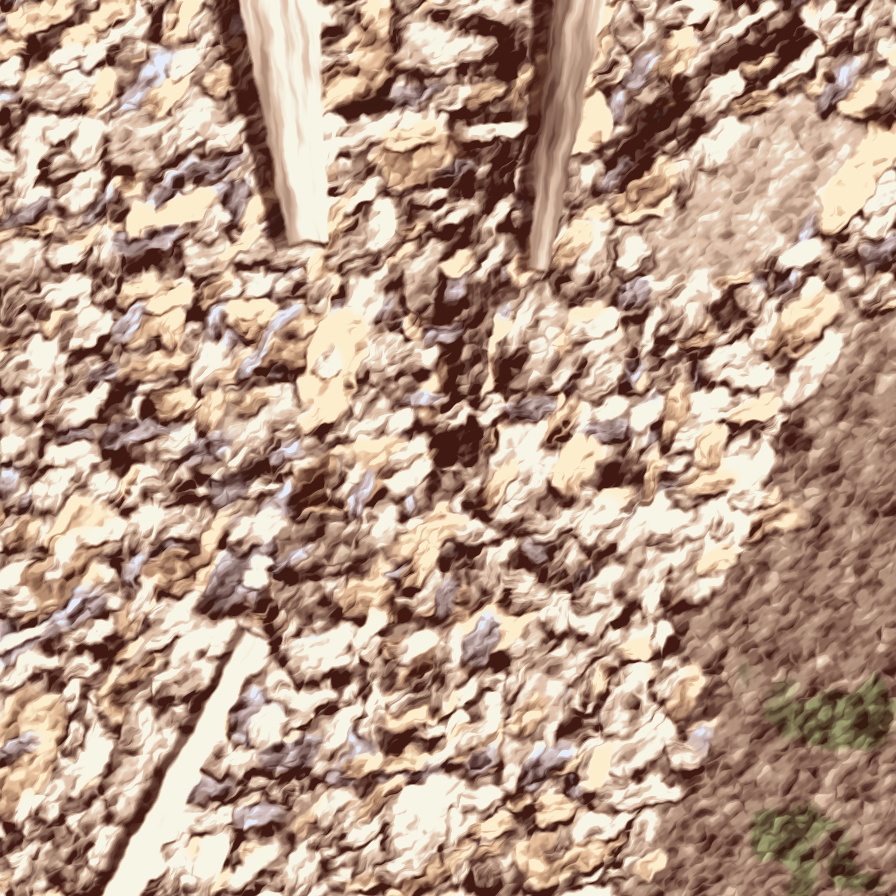
Reproduce this texture procedurally as a three.js fragment shader.

```glsl
// Sunlit forest floor: wood chips and stones with hard shadows, sticks and a bank of bare soil.
varying vec2 vUv;

#define GRAIN_ANGLE 0.72
#define EDGE 0.0032
#define SHADOW 0.72
#define SHADOW_SHIFT vec2(-0.06, -0.12)
#define ROUGHNESS 0.0055
#define FIBRE 0.2
#define CRUMB 0.5
#define STREAK 0.13
#define CONTRAST 1.25
#define EXPOSURE 0.07

const vec3 UMBER = vec3(0.25, 0.10, 0.07);
const vec3 BARK = vec3(0.38, 0.24, 0.20);
const vec3 EARTH = vec3(0.54, 0.40, 0.34);
const vec3 CLAY = vec3(0.70, 0.57, 0.49);
const vec3 SAND = vec3(0.88, 0.76, 0.67);
const vec3 CREAM = vec3(0.97, 0.96, 0.90);
const vec3 SLATE_TINT = vec3(0.93, 0.97, 1.09);
const vec3 RUST_TINT = vec3(1.02, 0.97, 0.89);
const vec3 MOSS_TINT = vec3(0.86, 1.05, 0.86);

float hash(vec2 p) {
  vec3 q = fract(vec3(p.xyx) * 0.1031);
  q += dot(q, q.yzx + 33.33);
  return fract((q.x + q.y) * q.z);
}

vec2 hash2(vec2 p) { return vec2(hash(p), hash(p + 57.3)); }

vec2 turn(vec2 p, float a) {
  float c = cos(a), s = sin(a);
  return mat2(c, s, -s, c) * p;
}

// Layered sines, roughly -1 to 1
float waves(vec2 p) {
  float sum = 0.0, amp = 0.5;
  for (int k = 0; k < 4; k++) {
    p = mat2(0.8, 0.6, -0.6, 0.8) * p * 1.8 + 2.3;
    sum += amp * sin(p.x + 1.3 * sin(p.y * 0.9));
    amp *= 0.65;
  }
  return sum;
}

// Cellular noise: a random level per crumb, tilted to the light, fading to zero at its rim
float crumbs(vec2 p) {
  vec2 base = floor(p), nearest = vec2(0.0);
  float near = 9.0, next = 9.0, value = 0.0;
  for (int j = -1; j <= 1; j++) for (int i = -1; i <= 1; i++) {
    vec2 cell = base + vec2(i, j), d = p - cell - hash2(cell);
    float dist = length(d);
    if (dist < near) { next = near; near = dist; nearest = d; value = hash(cell + 11.7); }
    else next = min(next, dist);
  }
  return (value - 0.5 + 0.5 * nearest.y) * smoothstep(0.0, 0.4, next - near);
}

// Bare soil: a bank at the lower right and a slanted patch above it
float soilMask(vec2 p) {
  float bank = smoothstep(-0.04, 0.04, p.x - 0.73 - 0.24 * p.y + 0.05 * waves(p * 6.0));
  bank *= 1.0 - smoothstep(0.60, 0.70, p.y);
  vec2 q = turn(p - vec2(0.84, 0.79), -GRAIN_ANGLE) / vec2(0.16, 0.07);
  return max(bank, 1.0 - smoothstep(0.8, 1.1, length(q)));
}

// Signed distance to a rounded chip
float chipShape(vec2 d, vec2 size) {
  vec2 e = abs(d) / size;
  return (pow(dot(e * e, e), 1.0 / 3.0) - 1.0) * size.y;
}

// One layer of scattered chips, each with its shadow
void addChips(inout float tone, inout vec3 tint, vec2 p, float scale, float cover, float seed) {
  vec2 q = p * scale, base = floor(q);
  for (int j = -1; j <= 1; j++) for (int i = -1; i <= 1; i++) {
    vec2 cell = base + vec2(i, j), id = cell + seed;
    vec2 place = hash2(id), look = hash2(id + 19.7), form = hash2(id + 43.1);
    vec2 centre = cell + 0.2 + 0.6 * place;
    if (look.x > cover * (1.0 - 1.1 * soilMask(centre / scale))) continue;
    float angle = GRAIN_ANGLE + 1.2 * (hash(id + 71.9) - 0.5);
    vec2 size = mix(vec2(0.42, 0.17), vec2(0.78, 0.38), form);
    vec2 offset = q - centre, d = turn(offset, -angle);
    float soft = EDGE * scale;
    float shade = chipShape(turn(offset - SHADOW_SHIFT, -angle), size);
    tone *= 1.0 - SHADOW * (1.0 - smoothstep(-soft, soft, shade));
    float mask = 1.0 - smoothstep(-soft, soft, chipShape(d, size));
    float face = 0.46 + 0.42 * look.y + 0.3 * dot(offset, vec2(0.5, 0.9));
    face += FIBRE * waves(d * vec2(1.5, 6.0) + id * 3.7);
    float kind = hash(id + 5.3);
    vec3 hue = kind < 0.12 ? SLATE_TINT : (kind > 0.75 ? RUST_TINT : vec3(1.0));
    tone = mix(tone, kind < 0.12 ? face * 0.7 : face, mask);
    tint = mix(tint, hue, mask);
  }
}

// Tapered stick from a to b with fibres along it and a shadow on its left
void addStick(inout float tone, inout vec3 tint, vec2 p, vec2 a, vec2 b, vec2 width, float level) {
  float len = length(b - a);
  vec2 dir = (b - a) / len;
  vec2 q = vec2(dot(p - a, dir), dot(p - a, vec2(-dir.y, dir.x)));
  float w = mix(width.x, width.y, clamp(q.x / len, 0.0, 1.0));
  float ends = max(-q.x, q.x - len);
  float shade = max(abs(q.y + 0.6 * w) - w, ends);
  tone *= 1.0 - SHADOW * (1.0 - smoothstep(0.0, 0.01, shade));
  float mask = 1.0 - smoothstep(-EDGE, EDGE, max(abs(q.y) - w, ends));
  float fibre = waves(q * vec2(9.0, 75.0) + level * 40.0);
  tone = mix(tone, level + FIBRE * fibre + 4.0 * q.y, mask);
  tint = mix(tint, vec3(1.0), mask);
}

vec3 ramp(float t) {
  vec3 c = mix(UMBER, BARK, smoothstep(0.06, 0.19, t));
  c = mix(c, EARTH, smoothstep(0.19, 0.31, t));
  c = mix(c, CLAY, smoothstep(0.31, 0.46, t));
  c = mix(c, SAND, smoothstep(0.46, 0.66, t));
  return mix(c, CREAM, smoothstep(0.66, 0.88, t));
}

void main() {
  vec2 p = vUv + ROUGHNESS * vec2(waves(vUv * 32.0), waves(vUv.yx * 36.0 + 7.0));
  vec2 smoothP = mix(vUv, p, 0.5), along = turn(vUv, -GRAIN_ANGLE);
  float soil = soilMask(p);
  // Ground, soil and moss
  float tone = mix(0.28 + 0.25 * waves(p * 30.0), mix(0.34, 0.56, smoothstep(0.5, 0.75, p.y)), soil);
  float moss = soil * smoothstep(0.35, 0.7, waves(p * 9.0 + 1.0)) * (1.0 - smoothstep(0.3, 0.4, p.y));
  vec3 tint = mix(vec3(1.0), MOSS_TINT, moss);
  tone -= 0.1 * moss;
  // Litter from fine to coarse, with dark hollows between
  addChips(tone, tint, p, 30.0, 0.85, 3.0);
  addChips(tone, tint, p, 16.0, 0.75, 137.0);
  addChips(tone, tint, p, 9.0, 0.55, 211.0);
  addStick(tone, tint, p, vec2(0.57, 0.97), vec2(0.51, 0.48), vec2(0.035, 0.018), 0.14);
  addStick(tone, tint, p, vec2(0.90, 0.97), vec2(0.69, 0.80), vec2(0.02, 0.025), 0.12);
  addChips(tone, tint, p, 23.0, 0.55, 307.0);
  // Fine crumbs and streaks drawn out along the grain
  tone += CRUMB * (1.0 - 0.4 * soil) * crumbs(turn(p, -GRAIN_ANGLE) * vec2(45.0, 85.0));
  tone += STREAK * waves(along * vec2(38.0, 80.0));
  // Sticks on top
  addStick(tone, tint, smoothP, vec2(0.65, 1.02), vec2(0.60, 0.70), vec2(0.03, 0.012), 0.45);
  addStick(tone, tint, smoothP, vec2(0.31, 1.02), vec2(0.345, 0.73), vec2(0.045, 0.022), 0.70);
  addStick(tone, tint, smoothP, vec2(0.285, 0.29), vec2(0.12, -0.03), vec2(0.012, 0.019), 0.90);
  tone = (tone - 0.5) * CONTRAST + 0.5 + EXPOSURE;
  gl_FragColor = vec4(clamp(ramp(tone) * tint, 0.0, 1.0), 1.0);
}
```
